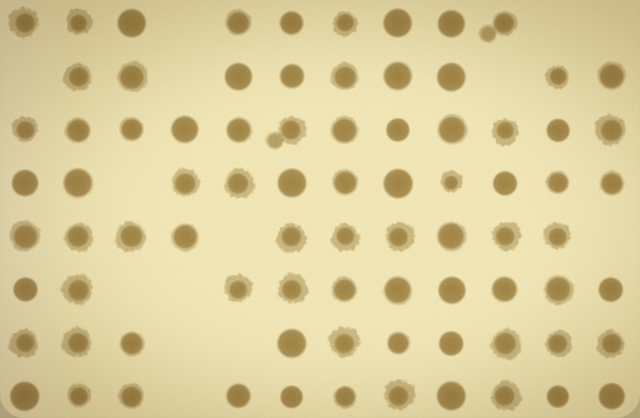
A Shadertoy shader for this pattern:

```glsl
// All lengths are fractions of the canvas height.
const vec2  GRID          = vec2(12.0, 8.0);
const float PITCH         = 0.1275;
const vec2  FIRST_CENTRE  = vec2(0.0600, 0.0558); // from the upper left
const float JITTER        = 0.003;
const float MIN_RADIUS    = 0.021;
const float RADIUS_RANGE  = 0.014;
const float SPARSE_COLUMN = 3.2;
const float FULL_ROW      = 2.0;
const float BASE_VACANCY  = 0.08;
const float SPARSE_GAIN   = 0.82;
const float SATELLITES    = 0.07;
const float CORNER_RADIUS = 0.06;
const float MOTTLE        = 0.016;
const vec3  AGAR_LIT      = vec3(0.940, 0.900, 0.710);
const vec3  AGAR_RIM      = vec3(0.770, 0.710, 0.510);
const vec3  COLONY_TINT   = vec3(0.670, 0.580, 0.390); // light let through

vec3 hash3(vec2 p) {
    vec3 q = fract(p.xyx * vec3(0.1031, 0.1030, 0.0973));
    q += dot(q, q.yxz + 33.33);
    return fract((q.xxy + q.yzz) * q.zyx);
}

// Distance to the nearest scattered point
float cellular(vec2 p) {
    vec2 base = floor(p);
    float nearest = 2.0;
    for (int y = -1; y <= 1; y++)
    for (int x = -1; x <= 1; x++) {
        vec2 cell = base + vec2(x, y);
        nearest = min(nearest, length(cell + hash3(cell).xy - p));
    }
    return nearest;
}

// Dense core with a ragged, lopsided fringe that grows with fuzz
float colonyDensity(vec2 d, float radius, float fuzz, float seed, float grain) {
    float core = radius * (1.0 - 0.22 * fuzz);
    float r = length(d) / core;
    float a = atan(d.y, d.x + 1e-6);
    float ragged = 0.45 * sin(3.0 * a + seed) + 0.35 * sin(7.0 * a + 2.3 * seed)
                 + 0.25 * sin(13.0 * a + 3.7 * seed);
    float lean = cos(a - 5.0 * seed);
    float reach = 1.0 + fuzz * (0.38 + 0.17 * lean + 0.15 * ragged + 0.2 * (grain - 0.5));
    float soft = mix(0.10, 0.30, fuzz) + 0.5 / (iResolution.y * core);
    float body = 1.0 - smoothstep(1.0 - soft, 1.0 + soft, r);
    float fringe = 1.0 - smoothstep(reach - 0.18, reach + 0.14, r);
    float dome = 1.0 - 0.16 * min(r * r, 1.0);
    return max(body * dome, fringe * 0.48);
}

bool isVacant(vec2 cell, float chance) {
    float offset = cell.x - SPARSE_COLUMN;
    float vacancy = BASE_VACANCY + SPARSE_GAIN * exp(-1.4 * offset * offset);
    return cell.y != FULL_ROW && chance < vacancy;
}

// Light left after passing through the colonies around p
vec3 colonyLight(vec2 p, float grain) {
    vec3 light = vec3(1.0);
    vec2 nearest = floor((p - FIRST_CENTRE) / PITCH + 0.5);
    for (int y = -1; y <= 1; y++)
    for (int x = -1; x <= 1; x++) {
        vec2 cell = nearest + vec2(x, y);
        if (any(lessThan(cell, vec2(0.0))) || any(greaterThanEqual(cell, GRID))) continue;
        vec3 growth = hash3(cell + 17.0);
        vec3 shape = hash3(cell + 71.0);
        if (isVacant(cell, growth.x)) continue;

        vec2 centre = FIRST_CENTRE + cell * PITCH + JITTER * (shape.xy - 0.5);
        float radius = MIN_RADIUS + RADIUS_RANGE * sqrt(growth.y);
        float fuzz = smoothstep(0.15, 0.95, growth.z);
        float seed = 6.2832 * shape.z;
        float density = colonyDensity(p - centre, radius, fuzz, seed, grain);
        light *= mix(vec3(1.0), COLONY_TINT, density);

        // Occasional small neighbour
        if (shape.x < SATELLITES) {
            vec2 bud = centre + 0.046 * vec2(cos(seed), sin(seed));
            float budDensity = colonyDensity(p - bud, 0.021, 0.4, seed + 2.0, grain);
            light *= mix(vec3(1.0), COLONY_TINT, 0.75 * budDensity);
        }
    }
    return light;
}

// Back-lit agar, dimmer and cooler toward the rim
vec3 agar(vec2 p, float aspect) {
    vec2 q = vec2(p.x / aspect, p.y) - vec2(0.54, 0.52);
    float rim = smoothstep(0.40, 1.25, length(q * vec2(1.5, 1.6)));
    vec3 colour = mix(AGAR_LIT, AGAR_RIM, rim);
    colour.b += 0.03 * (1.0 - smoothstep(0.0, 0.18, p.x));

    // Rounded lower corners of the plate
    vec2 corner = vec2(abs(p.x - 0.5 * aspect) - 0.5 * aspect, p.y - 1.0) + CORNER_RADIUS;
    float edge = length(max(corner, 0.0)) - CORNER_RADIUS;
    return colour * (1.0 - 0.14 * smoothstep(-0.002, 0.003, edge));
}

void mainImage(out vec4 fragColor, in vec2 fragCoord) {
    float aspect = iResolution.x / iResolution.y;
    vec2 p = fragCoord / iResolution.y;
    p.y = 1.0 - p.y;
    float grain = cellular(p * 110.0);
    vec3 colour = agar(p, aspect) * colonyLight(p, grain);
    colour += MOTTLE * (cellular(p * 170.0) - 0.5);
    fragColor = vec4(colour, 1.0);
}
```
